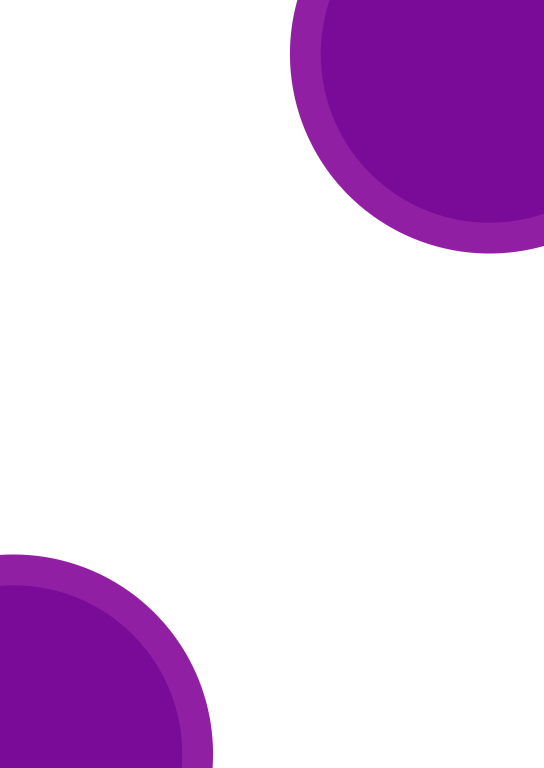
Reproduce this background procedurally as a Shadertoy shader.

```glsl
// Two large purple discs, each with a lighter rim, cropped by opposite
// corners of a white page. Each disc is a pair of concentric circle
// distance fields, blended over the page with smoothed edges.

const vec3 PAGE_WHITE = vec3(1.0);
const vec3 RIM_PURPLE = vec3(0.565, 0.122, 0.639);
const vec3 CORE_PURPLE = vec3(0.475, 0.045, 0.596);

// Coverage of a circle, with an edge one pixel wide
float circleMask(vec2 point, vec2 center, float radius) {
    float pixel = 1.0 / iResolution.y;
    return clamp(0.5 - (length(point - center) - radius) / pixel, 0.0, 1.0);
}

// Lays a rimmed disc over the colour beneath it
vec3 addDisc(vec3 base, vec2 point, vec2 center) {
    base = mix(base, RIM_PURPLE, circleMask(point, center, 0.2598));
    return mix(base, CORE_PURPLE, circleMask(point, center, 0.2197));
}

void mainImage(out vec4 fragColor, in vec2 fragCoord) {
    // Canvas height is one unit
    vec2 point = fragCoord / iResolution.y;
    float width = iResolution.x / iResolution.y;

    // Upper right disc is anchored to the right edge, lower left to the origin
    vec3 color = addDisc(PAGE_WHITE, point, vec2(width - 0.0710, 0.9297));
    color = addDisc(color, point, vec2(0.0176, 0.0182));

    fragColor = vec4(color, 1.0);
}
```
